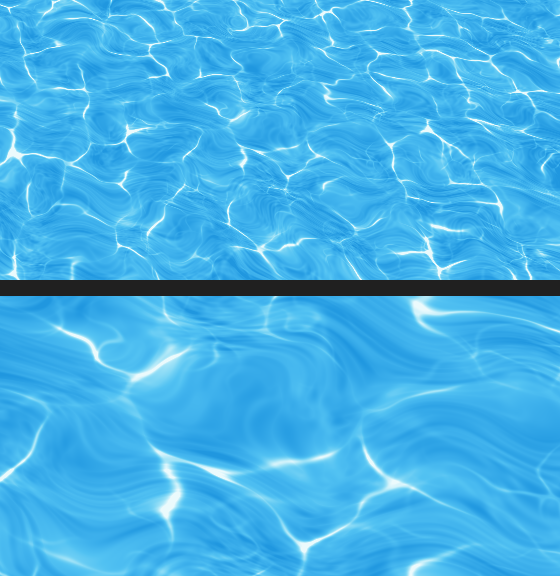
Top: the whole. Bottom: its middle third, enlarged.
Give the GLSL for this texture, as a WebGL 1 fragment shader.

```glsl
precision highp float;
// Sunlit pool water: a bright caustic net over rippled blue, seen at a slant.
// Warped, rounded Voronoi edges make the net; stretched gradient noise makes
// the silky wisps. All light adds up to one tone that indexes a colour ramp.
uniform vec2 u_resolution;

const float TILT = 0.3;     // perspective shrink towards the top
const float CELLS = 4.5;    // net cells per canvas height

vec2 hash2(vec2 p) {
  vec2 k = vec2(dot(p, vec2(127.1, 311.7)), dot(p, vec2(269.5, 183.3)));
  return fract(sin(k) * 43758.5);
}

float cornerDot(vec2 cell, vec2 f, vec2 corner) {
  return dot(hash2(cell + corner) * 2.0 - 1.0, f - corner);
}

float gradientNoise(vec2 p) {
  vec2 c = floor(p), f = fract(p);
  vec2 u = f * f * f * (f * (f * 6.0 - 15.0) + 10.0);
  float low = mix(cornerDot(c, f, vec2(0.0)), cornerDot(c, f, vec2(1.0, 0.0)), u.x);
  float high = mix(cornerDot(c, f, vec2(0.0, 1.0)), cornerDot(c, f, vec2(1.0)), u.x);
  return mix(low, high, u.y);
}

vec2 noise2(vec2 p) {
  return vec2(gradientNoise(p), gradientNoise(p + vec2(17.3, 41.7)));
}

float smoothMin(float a, float b, float k) {
  float h = max(k - abs(a - b), 0.0) / k;
  return min(a, b) - h * h * k * 0.25;
}

// Distance to the nearest Voronoi edge, with rounded cell corners
float cellEdge(vec2 p, float rounding) {
  vec2 c = floor(p), f = fract(p);
  vec2 nearest = vec2(8.0), home = vec2(0.0);
  for (int j = -1; j <= 1; j++) {
    for (int i = -1; i <= 1; i++) {
      vec2 g = vec2(float(i), float(j));
      vec2 r = g + hash2(c + g) - f;
      if (dot(r, r) < dot(nearest, nearest)) { nearest = r; home = g; }
    }
  }
  float d = 1.0;
  for (int j = -2; j <= 2; j++) {
    for (int i = -2; i <= 2; i++) {
      vec2 g = home + vec2(float(i), float(j));
      vec2 r = g + hash2(c + g) - f;
      vec2 gap = r - nearest;
      if (dot(gap, gap) > 0.0001)
        d = smoothMin(d, dot(0.5 * (nearest + r), normalize(gap)), rounding);
    }
  }
  return max(d, 0.0);
}

float softLine(float d, float width) {
  return exp(-d * d / (width * width));
}

// Silky streaks, stretched along x and bent by the flow; rough adds fine ones
float wisps(vec2 p, vec2 flow, float rough) {
  vec2 s = p + 1.2 * flow;
  float broad = gradientNoise(s * vec2(1.6, 4.5));
  float fine = gradientNoise(s * vec2(3.2, 10.0) + 2.0 * flow);
  float hair = gradientNoise(s * vec2(5.0, 17.0) + 4.0 * flow);
  return 0.9 * broad + 0.7 * (0.18 - abs(fine)) + rough * (0.5 * fine + 0.6 * hair);
}

vec3 waterRamp(float t) {
  vec3 c = mix(vec3(0.18, 0.64, 0.90), vec3(0.25, 0.70, 0.93), clamp(t, -0.8, 1.0));
  c = mix(c, vec3(0.32, 0.76, 0.95), clamp(t - 1.0, 0.0, 1.0));
  c = mix(c, vec3(0.47, 0.83, 0.96), clamp(t - 2.0, 0.0, 1.0));
  c = mix(c, vec3(0.66, 0.90, 0.97), clamp(t - 3.0, 0.0, 1.0));
  return mix(c, vec3(0.92, 0.98, 0.99), clamp(t - 4.0, 0.0, 1.0));
}

void main() {
  vec2 uv = gl_FragCoord.xy / u_resolution.y;
  float aspect = u_resolution.x / u_resolution.y;

  // Slanted water plane, its rows falling gently to the right
  float depth = 1.0 - TILT * uv.y;
  vec2 plane = vec2(uv.x - 0.5 * aspect, 1.3 * uv.y) * CELLS / depth;
  plane.y += 0.25 * plane.x;
  float pixel = 1.3 * CELLS / (depth * depth * u_resolution.y);

  // Slow flow bends everything, small ripples roughen the net
  vec2 flow = noise2(plane * 0.9 + 3.0);
  vec2 ripple = noise2(plane * 3.0 + 9.0);
  vec2 bent = plane + 0.6 * flow + 0.13 * ripple;

  // Main net: thin core and wide glow, fading out and breaking along its run
  float edge = cellEdge(bent + 20.0, 0.09);
  float strength = gradientNoise(plane * 1.3 + 31.0) + 0.35 * ripple.x;
  strength = mix(0.04, 1.0, smoothstep(-0.25, 0.3, strength));
  float core = softLine(edge, max(0.013 + 0.012 * strength, 0.6 * pixel)) * strength;
  float glow = exp(-edge / 0.1) * mix(0.45, 1.0, strength);

  // Finer broken net, busiest at the lower right
  float busy = gradientNoise(plane * 0.8 + 53.0) + 0.25 * (uv.x / aspect - uv.y);
  busy = smoothstep(-0.15, 0.4, busy);
  float fineEdge = cellEdge(bent * 1.8 + 0.35 * ripple + 60.0, 0.08);
  float broken = smoothstep(-0.2, 0.25, gradientNoise(plane * 2.3 + 44.0));
  float fineNet = softLine(fineEdge, max(0.036, 1.0 * pixel)) * busy * broken;

  // Long faint filaments and scattered glints
  float filament = softLine(gradientNoise(bent * 1.2 + 77.0), 0.03);
  float glint = smoothstep(0.38, 0.65, gradientNoise(bent * 2.1 + 90.0));

  float tone = 0.35 + 1.8 * gradientNoise(plane * 0.7 + 11.0);
  tone += 1.5 * gradientNoise(bent * 1.7 + 15.0);
  tone += 2.5 * wisps(plane, flow, mix(0.45, 1.0, busy));
  tone += 2.0 * glow + 3.2 * core;
  tone += 2.2 * fineNet + 0.7 * filament + 1.6 * glint;
  gl_FragColor = vec4(waterRamp(tone), 1.0);
}
```
